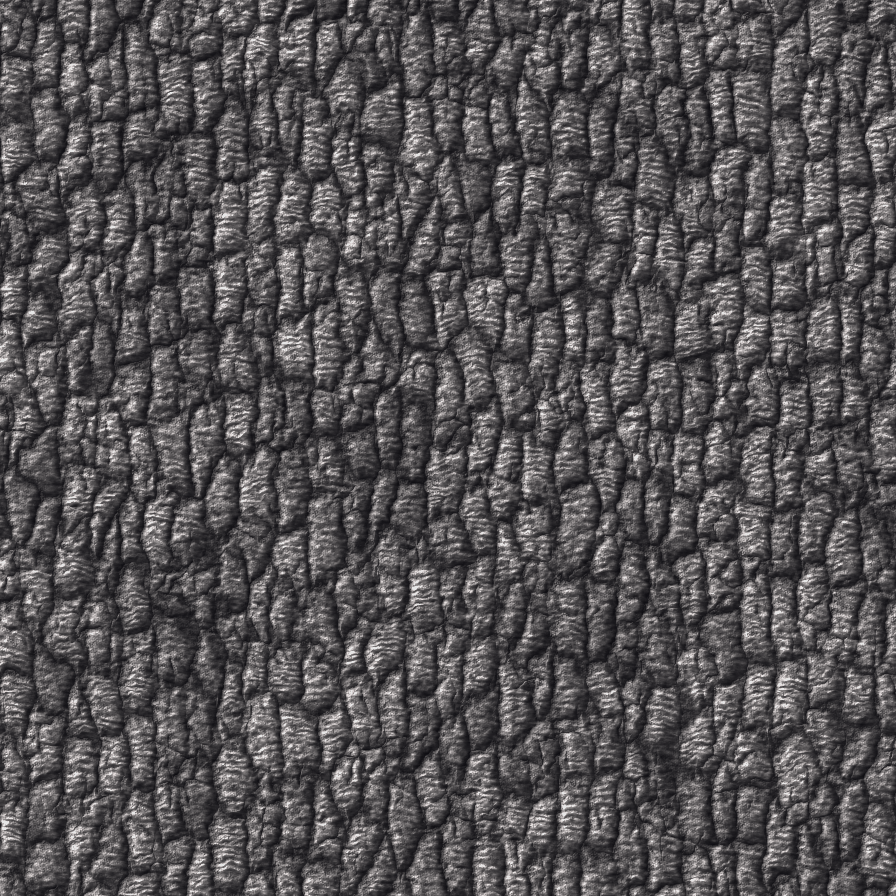
Give the GLSL for this texture, as a WebGL 1 fragment shader.

```glsl
precision highp float;
// Dark, weathered crust of upright knobbly lumps with fine ribs and crumbs.
// Staggered cellular noise shapes the relief, layered sines roughen it, and
// a slanted light plus crevice shading set the tone.

uniform vec2 u_resolution;

const float TAU = 6.2831853;
const vec2 LUMP_SCALE = vec2(29.0, 13.0);
const vec2 CRUMB_SCALE = vec2(42.0, 33.0);
const vec2 GRAIN_SCALE = vec2(110.0, 210.0);
const vec2 STREAK_SCALE = vec2(130.0, 390.0);
const vec2 LIGHT_DIRECTION = vec2(-0.68, 0.73);
const vec3 MID_GREY = vec3(0.293, 0.284, 0.283);
const vec3 COOL_SHADOW = vec3(0.0, -0.002, 0.020);

vec2 hash2(vec2 p) {
  vec3 q = fract(p.xyx * vec3(0.1031, 0.1030, 0.0973));
  q += dot(q, q.yzx + 33.33);
  return fract((q.xx + q.yz) * q.zy);
}

// Layered sines, each octave turned and doubled in frequency
float waves(vec2 p) {
  float sum = 0.0;
  float amplitude = 0.5;
  for (int i = 0; i < 5; i++) {
    sum += amplitude * sin(p.x + 1.3 * sin(p.y)) * cos(p.y - sin(p.x));
    p = mat2(1.6, 1.2, -1.2, 1.6) * p + 3.1;
    amplitude *= 0.6;
  }
  return sum;
}

// Boxy cells in shifted columns: x offset, nearest distance, edge gap, id
vec4 cells(vec2 p, float jitter) {
  float nearest = 8.0;
  float second = 8.0;
  float offsetX = 0.0;
  float id = 0.0;
  for (int i = -1; i <= 1; i++) {
    float column = floor(p.x) + float(i);
    float shift = hash2(vec2(column, 7.0)).x;
    for (int j = -1; j <= 1; j++) {
      vec2 cell = vec2(column, floor(p.y - shift) + float(j));
      vec2 random = hash2(cell + 19.0);
      vec2 center = cell + vec2(0.5, 0.5 + shift) + jitter * (random - 0.5);
      vec2 offset = p - center;
      vec2 squared = offset * offset;
      float distance4 = sqrt(sqrt(dot(squared, squared)));
      if (distance4 < nearest) {
        second = nearest;
        nearest = distance4;
        offsetX = offset.x;
        id = fract(random.x * 7.3 + random.y * 3.7);
      } else {
        second = min(second, distance4);
      }
    }
  }
  return vec4(offsetX, nearest, second - nearest, id);
}

// Rounded lump that rises softly from its edge
float dome(float edgeGap) {
  return 1.0 - exp(-edgeGap * (3.0 + 7.0 * edgeGap));
}

// Horizontal ribs that sag around each lump
float ribs(float y, float offsetX, float id) {
  float frequency = mix(100.0, 135.0, id);
  return sin(TAU * (frequency * y + id * 9.0) + 8.0 * offsetX * offsetX);
}

// Relief of the crust: height, openness (0 in crevices), lump id
vec3 crust(vec2 p) {
  float rough = waves(p * 150.0);
  vec2 bend = vec2(waves(p * 22.0), waves(p * 22.0 + 9.0));
  vec2 q = p + vec2(0.009, 0.014) * bend + 0.0024 * vec2(rough, -rough);

  vec4 lumpCell = cells(q * LUMP_SCALE, 0.7);
  vec4 crumbCell = cells(q * CRUMB_SCALE + 5.0, 0.95);
  float lump = dome(lumpCell.z);
  float crumb = dome(crumbCell.z);
  float crumbly = smoothstep(-0.1, 0.4, waves(p * 31.0 + 4.0));
  float ribbed = lump * (1.0 - 0.75 * crumbly) * smoothstep(-0.3, 0.6, lumpCell.w);
  float barrel = 1.0 - 1.2 * lumpCell.x * lumpCell.x;

  float height = 0.011 * lump * barrel * mix(1.0, 0.6, crumbly);
  height += 0.007 * crumb * mix(0.15, 1.0, crumbly);
  height += 0.0014 * ribbed * ribs(q.y, lumpCell.x, lumpCell.w);
  height += 0.0022 * rough;
  float openness = mix(lump, crumb, mix(0.1, 0.6, crumbly));
  return vec3(height, openness, lumpCell.w);
}

// Slanted light on the slope, kept within -1 to 1
float slopeLight(vec2 p, float height, float reach) {
  float rise = height - crust(p + LIGHT_DIRECTION * reach).x;
  float slope = rise / reach;
  return slope / sqrt(1.0 + slope * slope);
}

void main() {
  vec2 p = gl_FragCoord.xy / min(u_resolution.x, u_resolution.y);
  vec3 surface = crust(p);

  // Fine light, then wide shadows and crevices
  float tone = 1.1 * slopeLight(p, surface.x, 0.0011);
  tone += 0.7 * slopeLight(p, surface.x, 0.006);
  tone += 2.0 * (surface.y - 0.58);

  // Grain, horizontal streaks and broad patches
  tone += 1.4 * (0.38 - cells(p * GRAIN_SCALE, 1.0).y);
  tone += 0.9 * waves(p * STREAK_SCALE);
  tone += 0.45 * waves(p * 12.0) + 0.5 * (surface.z - 0.5);

  // Exponential tone gives sparse glints over a deep grey body
  float light = exp(0.47 * tone);
  vec3 color = MID_GREY * light + COOL_SHADOW * exp(-light);
  gl_FragColor = vec4(min(color, vec3(0.9)), 1.0);
}
```
